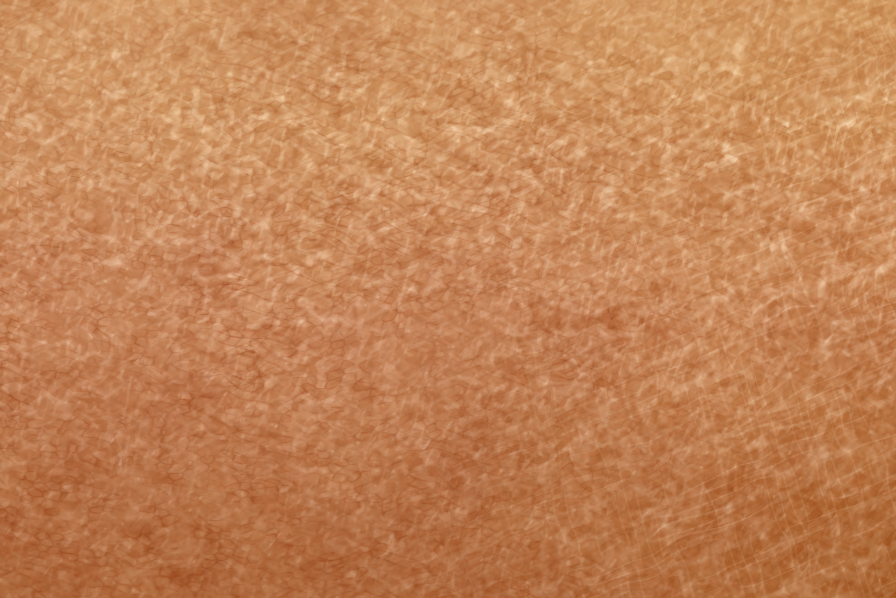
Give the GLSL for this texture, as a Shadertoy shader.

```glsl
const vec3 SHADE = vec3(0.680, 0.408, 0.242);
const vec3 ROSE  = vec3(0.768, 0.510, 0.352);
const vec3 GLOW  = vec3(0.812, 0.588, 0.396);
const vec3 CREASE_TINT = vec3(0.070, 0.105, 0.105);
const vec3 SHEEN_TINT  = vec3(0.070, 0.115, 0.135);

float hash(vec2 p) {
    return fract(sin(dot(p, vec2(127.1, 311.7))) * 43758.5453);
}

float noise(vec2 p) {
    vec2 i = floor(p), f = fract(p);
    f = f * f * (3.0 - 2.0 * f);
    return mix(mix(hash(i), hash(i + vec2(1, 0)), f.x),
               mix(hash(i + vec2(0, 1)), hash(i + vec2(1, 1)), f.x), f.y);
}

float fbm(vec2 p) {
    float sum = 0.0, gain = 0.5;
    for (int i = 0; i < 4; i++) {
        sum += gain * noise(p);
        p = p * 2.03 + 17.3;
        gain *= 0.5;
    }
    return sum / 0.9375;
}

vec2 rotate(vec2 p, float angle) {
    float c = cos(angle), s = sin(angle);
    return vec2(c * p.x + s * p.y, c * p.y - s * p.x);
}

// x: gap between the two nearest cell centres, y: random value of the cell
vec2 cells(vec2 p) {
    vec2 base = floor(p);
    float nearest = 9.0, second = 9.0, id = 0.0;
    for (int y = -1; y <= 1; y++)
    for (int x = -1; x <= 1; x++) {
        vec2 cell = base + vec2(x, y);
        vec2 jitter = vec2(hash(cell), hash(cell + 41.7));
        float d = length(cell + 0.1 + 0.8 * jitter - p);
        if (d < nearest) {
            second = nearest;
            nearest = d;
            id = hash(cell + 7.9);
        } else {
            second = min(second, d);
        }
    }
    return vec2(second - nearest, id);
}

// Thin wandering lines along the contour of a stretched noise
float wrinkle(vec2 p, float angle, vec2 scale, float width) {
    float n = noise(rotate(p, angle) * scale);
    return 1.0 - smoothstep(0.0, width, abs(n - 0.5));
}

// Small streaks of light along one direction
float streak(vec2 p, float angle, vec2 scale, float level) {
    return smoothstep(level, level + 0.35, noise(rotate(p, angle) * scale));
}

vec3 skinTone(vec2 p, float aspect) {
    float x = p.x / aspect;
    float height = p.y + 0.22 * (fbm(p * 3.5) - 0.5) - 0.10 * x * x;
    vec3 tone = mix(SHADE, ROSE, smoothstep(-0.08, 0.55, height));
    tone = mix(tone, GLOW, smoothstep(0.42, 0.88, height));
    tone -= vec3(0.005, 0.010, 0.035) * smoothstep(0.4, 1.0, x);
    tone -= 0.08 * smoothstep(0.68, 1.1, length(vec2(x - 0.45, p.y - 0.6) * vec2(1.1, 1.0)));
    return tone;
}

void mainImage(out vec4 fragColor, in vec2 fragCoord) {
    vec2 p = fragCoord / iResolution.y;
    float aspect = iResolution.x / iResolution.y;
    float x = p.x / aspect;

    // Depth of field: soft at the far top and near bottom left
    float focus = smoothstep(1.08, 0.75, p.y) * smoothstep(-0.3, 0.4, p.y + 0.3 * x);
    float soft = mix(1.7, 1.0, focus);
    float contrast = mix(0.6, 1.0, focus);

    // Plates of skin, whose furrows show only in part
    vec2 warp = vec2(noise(p * 22.0), noise(p * 22.0 + 31.0)) - 0.5;
    vec2 q = p + 0.012 * warp;
    vec2 plate = cells(rotate(q, mix(-0.2, 0.28, x)) * vec2(42.0, 78.0));
    float broken = smoothstep(0.35, 0.75, noise(p * 48.0 + 13.0));
    float furrow = broken * (1.0 - smoothstep(0.0, 0.32 * soft, plate.x));

    // Crossing creases, dark on the left and pale on the right
    float paleSide = smoothstep(0.35, 0.95, x + 0.35 * (0.5 - p.y));
    float patches = smoothstep(0.3, 0.7, fbm(p * 5.0 + 3.0));
    float creases = wrinkle(q, -0.30, vec2(22.0, 78.0), 0.17 * soft)
                  + 0.7 * wrinkle(q + 5.0, 0.36, vec2(24.0, 84.0), 0.17 * soft);
    float paleLines = wrinkle(q + 9.0, 0.38, vec2(10.0, 62.0), 0.13 * soft)
                    + 0.8 * wrinkle(q + 2.0, 1.85, vec2(11.0, 60.0), 0.13 * soft);

    // Short glints in three directions and a fine grain
    float glints = streak(q, 0.45, vec2(55.0, 135.0), 0.5)
                 + streak(q + 4.0, 1.30, vec2(60.0, 140.0), 0.52)
                 + 0.8 * streak(q + 8.0, -0.45, vec2(55.0, 130.0), 0.52);
    float sparkle = smoothstep(0.78, 0.98, noise(rotate(p, 0.9) * vec2(80.0, 120.0)));
    float grain = noise(p * 165.0) + noise(rotate(p, 0.6) * 100.0) - 1.0;

    float dark = (0.55 * furrow + 0.6 * creases * (0.35 + 0.65 * patches)) * mix(1.0, 0.45, paleSide);
    float light = 0.62 * glints * (0.55 + 0.45 * smoothstep(0.1, 0.8, p.y))
                + 0.6 * sparkle + 0.5 * paleLines * paleSide
                + 0.45 * (plate.y - 0.5) - 0.33;

    vec3 color = skinTone(p, aspect);
    color += 0.07 * (fbm(p * 9.0 + 11.0) - 0.5) * vec3(0.8, 1.2, 1.0);
    color += contrast * (light * SHEEN_TINT - (dark - 0.3) * CREASE_TINT + 0.038 * grain);
    fragColor = vec4(clamp(color, 0.0, 1.0), 1.0);
}
```
